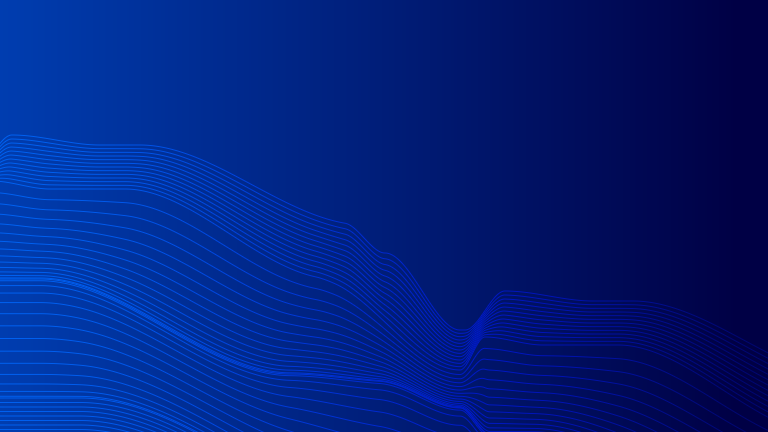
Write a Shadertoy shader that draws this background.

```glsl
#define UNITS 432.0        // canvas height in drawing units
#define PERIOD 493.0       // horizontal repeat of the wave
#define PERIOD_DROP 156.0  // how far each repeat sinks
#define WAVE_START -33.0   // bottom of the dip where a repeat begins
#define LINE_COUNT 48
#define LINE_WIDTH 0.95
#define LOWER_GAP 4.5      // spacing of the lowest lines
#define BACK_LEFT vec3(0.0, 0.24, 0.69)
#define BACK_RIGHT vec3(0.0, 0.0, 0.27)
#define LINE_LEFT vec3(0.0, 0.41, 1.0)
#define LINE_RIGHT vec3(0.0, 0.08, 0.84)

// Depths below the top edge of four guide curves, upper to lower
vec4 guideDepths(float x) {
    float repeat = floor((x - WAVE_START) / PERIOD);
    float u = x - repeat * PERIOD;

    float crest = 174.0 - 39.0 * smoothstep(-28.0, 12.0, u)
                + 10.0 * smoothstep(12.0, 100.0, u)
                + 80.0 * smoothstep(140.0, 365.0, u)
                + 28.0 * smoothstep(345.0, 385.0, u)
                + 77.0 * smoothstep(385.0, 460.0, u);

    float shoulder = 214.0 - 33.0 * smoothstep(-33.0, -8.0, u)
                   + 8.0 * smoothstep(-8.0, 50.0, u)
                   + 90.0 * smoothstep(125.0, 335.0, u)
                   + 91.0 * smoothstep(315.0, 460.0, u);

    float fold = 252.0 + 27.0 * smoothstep(-33.0, -3.0, u)
               + 95.0 * smoothstep(40.0, 290.0, u)
               + 8.0 * smoothstep(290.0, 400.0, u)
               + 26.0 * smoothstep(380.0, 460.0, u);

    float base = 398.0 + PERIOD_DROP * smoothstep(80.0, 460.0, u);

    return vec4(crest, shoulder, fold, base) + repeat * PERIOD_DROP;
}

// Blend of the guide curves that forms one line
vec4 guideWeights(float row) {
    if (row < 12.0) {
        float s = row / 12.0;
        return vec4(1.0 - s, s, 0.0, 0.0);
    }
    if (row < 26.0) {
        float s = 1.0 - pow(1.0 - (row - 12.0) / 14.0, 1.7);
        return vec4(0.0, 1.0 - s, s, 0.0);
    }
    float s = smoothstep(26.0, 40.0, row);
    return vec4(0.0, 0.0, 1.0 - s, s);
}

// Combined coverage of all lines at a point
float lineCoverage(vec2 point, float pixel) {
    vec4 depths = guideDepths(point.x);
    vec4 slopes = (guideDepths(point.x + 0.5) - guideDepths(point.x - 0.5));
    float clear = 1.0;
    for (int i = 0; i < LINE_COUNT; i++) {
        float row = float(i);
        vec4 weights = guideWeights(row);
        float depth = dot(weights, depths) + LOWER_GAP * max(row - 40.0, 0.0);
        float slope = dot(weights, slopes);
        float dist = abs(point.y - depth) / sqrt(1.0 + slope * slope);
        float cover = (0.5 * (LINE_WIDTH + pixel) - dist) / pixel;
        clear *= 1.0 - clamp(cover, 0.0, min(1.0, LINE_WIDTH / pixel));
    }
    return 1.0 - clear;
}

void mainImage(out vec4 fragColor, in vec2 fragCoord) {
    float pixel = UNITS / iResolution.y;
    float across = fragCoord.x / iResolution.x;
    vec2 point = vec2(fragCoord.x, iResolution.y - fragCoord.y) * pixel;

    // Horizontal backdrop
    vec3 color = mix(BACK_LEFT, BACK_RIGHT, clamp(across / 0.96, 0.0, 1.0));

    // Lines, dimming to the right
    vec3 lineColor = mix(LINE_LEFT, LINE_RIGHT, smoothstep(0.0, 0.75, across));
    float strength = mix(0.85, 0.32, smoothstep(0.6, 1.0, across));
    color = mix(color, lineColor, strength * lineCoverage(point, pixel));

    fragColor = vec4(color, 1.0);
}
```
